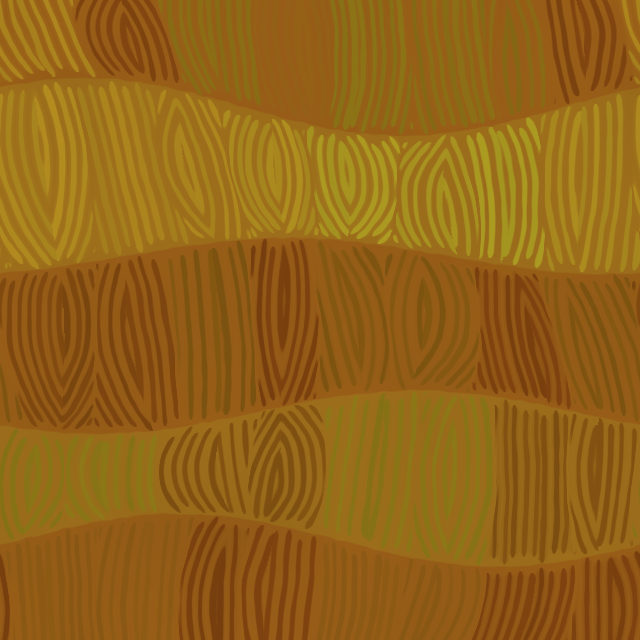
Give the GLSL for this pattern, as a WebGL 1 fragment shader.

```glsl
precision highp float;
// Five wavy bands of ochre earth, each filled with leaning, bowed grass strokes.

uniform vec2 u_resolution;

#define GROUPS 8.0
#define SPACING 0.0178
#define HALF_STROKE 0.0040
#define END_GAP 0.014
#define WOBBLE 0.004
#define EARTH vec3(0.588, 0.363, 0.092)
#define STRAW vec3(0.605, 0.423, 0.105)
#define RUST vec3(0.480, 0.250, 0.055)
#define UMBER vec3(0.505, 0.335, 0.065)
#define OLIVE vec3(0.535, 0.465, 0.085)
#define GOLD vec3(0.680, 0.535, 0.120)
#define LIME vec3(0.685, 0.640, 0.135)

const float TAU = 6.28318;

float hash(vec2 p) {
  vec3 q = fract(p.xyx * 0.1031);
  q += dot(q, q.yzx + 33.33);
  return fract((q.x + q.y) * q.z);
}

float noise(vec2 p) {
  vec2 i = floor(p), f = fract(p);
  f = f * f * (3.0 - 2.0 * f);
  return mix(mix(hash(i), hash(i + vec2(1.0, 0.0)), f.x),
             mix(hash(i + vec2(0.0, 1.0)), hash(i + vec2(1.0, 1.0)), f.x), f.y);
}

// Heights of the four wavy borders, measured down from the top.
vec4 bandEdges(float x) {
  vec4 middle = vec4(0.167, 0.400, 0.644, 0.844);
  vec4 swing = vec4(0.045, 0.028, 0.034, 0.041);
  vec4 crest = vec4(0.13, 0.45, 0.65, 0.28);
  return middle - swing * cos(TAU * (x - crest));
}

// A swell along the band, roughened per group, from 0 to 1.
float toneWave(vec2 id, float cycles, float crest) {
  float swell = cos(TAU * cycles * ((id.x + 0.5) / GROUPS - crest));
  return smoothstep(-0.6, 0.6, swell + 0.7 * (hash(id + 5.3) - 0.5));
}

// Paint of one group, with its strength in alpha.
vec4 groupPaint(vec2 id) {
  if (id.y < 0.5) {
    vec3 paint = id.x < 0.5 ? GOLD : mix(RUST, OLIVE, toneWave(id, 1.0, 0.55));
    return vec4(paint, abs(id.x - 3.0) < 0.5 ? 0.15 : 0.85);
  }
  if (id.y < 1.5) return vec4(mix(GOLD, LIME, toneWave(id, 1.0, 0.7)), mix(0.65, 1.0, hash(id + 67.0)));
  if (id.y < 2.5) return vec4(mix(RUST, UMBER, toneWave(id, 3.0, 0.29)), 0.95);
  if (id.y < 3.5) return vec4(mix(mix(RUST, UMBER, 0.6), OLIVE, toneWave(id, 2.0, 0.13)), 0.9);
  float tone = toneWave(id, 2.0, 0.1);
  return vec4(mix(RUST, UMBER, tone), mix(0.95, 0.5, tone));
}

void main() {
  vec2 p = gl_FragCoord.xy / u_resolution;
  p.y = 1.0 - p.y;
  float px = 1.0 / min(u_resolution.x, u_resolution.y);

  // Bands and their alternating ground
  vec4 edges = bandEdges(p.x) + 0.003 * (noise(p * 70.0) - 0.5);
  vec4 passed = step(edges, vec4(p.y));
  float band = dot(passed, vec4(1.0));
  vec4 above = mix(vec4(-0.05), edges, passed);
  vec4 below = mix(edges, vec4(1.05), passed);
  float top = max(max(above.x, above.y), max(above.z, above.w));
  float bottom = min(min(below.x, below.y), min(below.z, below.w));
  float height = bottom - top;
  float t = (p.y - top) / height;
  vec4 blend = smoothstep(edges - px, edges + px, vec4(p.y));
  vec3 colour = mix(EARTH, STRAW, dot(blend, vec4(1.0, -1.0, 1.0, -1.0)));
  colour *= 0.98 + 0.04 * noise(p * vec2(9.0, 6.0));

  // Nearest group: level lines of each field are nested, leaf-like strokes
  float x = p.x + WOBBLE * (noise(p * vec2(18.0, 22.0) + band * 9.0) - 0.5);
  float nearest = 9.0, second = 9.0, side = 1.0, slope = 0.0;
  float lean = band < 2.5 ? 0.025 : -0.03;
  vec2 owner = vec2(0.0);
  for (int i = -2; i <= 2; i++) {
    float k = floor(p.x * GROUPS) + float(i);
    vec2 id = vec2(mod(k, GROUPS), band);
    float centre = (k + 0.5 + 0.6 * (hash(id + 1.7) - 0.5)) / GROUPS;
    float tilt = lean + 0.09 * (hash(id + 11.3) - 0.5);
    float bend = 0.16 * (hash(id + 29.4) - 0.5);
    float bow = mix(-0.02, 0.17, hash(id + 23.9));
    float mid = t - 0.5;
    float dt = t - mix(0.3, 0.7, hash(id + 37.1));
    float s = x - centre - tilt * mid - bend * mid * mid;
    float field = sqrt(s * s + 0.00001) + bow * dt * dt;
    if (field < nearest) {
      second = nearest;
      nearest = field;
      owner = id;
      side = s < 0.0 ? -1.0 : 1.0;
      slope = (2.0 * bow * dt - side * (tilt + 2.0 * bend * mid)) / height;
    } else {
      second = min(second, field);
    }
  }
  float seam = second - nearest;

  // One stroke: uneven width, rounded ends short of the border, thin at joins
  float pitch = SPACING * mix(0.85, 1.15, hash(owner + 43.0));
  float level = nearest / pitch + 20.0;
  vec2 seed = vec2(floor(level) + 40.0 * side + 50.0, owner.x * 13.0 + band * 101.0);
  float offset = 0.22 * (hash(seed) - 0.5);
  float d = abs(fract(level) - 0.5 - offset) * pitch / sqrt(1.0 + slope * slope);
  float width = HALF_STROKE * mix(0.75, 1.2, hash(seed + 3.3));
  width *= 0.85 + 0.3 * noise(p * vec2(60.0, 45.0));
  width *= smoothstep(0.0, 2.5 * HALF_STROKE, seam);
  if (band > 0.5 && band < 1.5) width *= 1.1;
  float gapTop = END_GAP * hash(seed + 6.1), gapBottom = END_GAP * hash(seed + 9.7);
  float inside = min(p.y - top - gapTop, bottom - p.y - gapBottom);
  float taper = sqrt(clamp(inside / (2.0 * width + 0.0001), 0.0, 1.0));
  float ink = 1.0 - smoothstep(width * taper - px, width * taper + px, d);
  ink *= smoothstep(0.0, px, inside) * smoothstep(0.0, px, seam);

  // Soft paint fills in behind some groups
  float fill = hash(owner + 51.0);
  float halo = 0.6 * fill * fill * (1.0 - smoothstep(0.0, SPACING * 0.7, d));
  halo *= smoothstep(0.0, 0.012, inside) * smoothstep(0.0, 0.012, seam);
  vec4 paint = groupPaint(owner);
  paint.rgb *= 0.95 + 0.08 * hash(seed + 15.0);
  colour = mix(colour, paint.rgb, paint.a * max(ink, halo));
  gl_FragColor = vec4(colour, 1.0);
}
```
